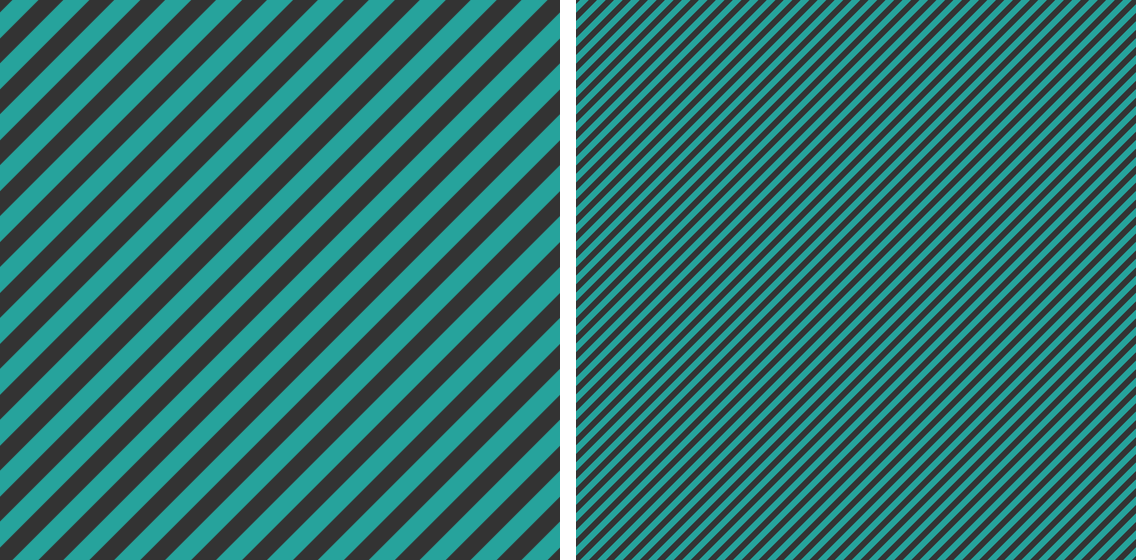
Left: one tile. Right: repeated 3 by 3.
This pattern is drawn by a three.js fragment shader. Its source:

```glsl
#define REPEATS 11.0
#define STRIPE_WIDTH 0.512
#define STRIPE_COLOR vec3(0.150, 0.640, 0.610)
#define GROUND_COLOR vec3(0.200, 0.200, 0.200)

varying vec2 vUv;

// Coverage of a stripe centred in each unit period
float stripe(float phase, float width) {
  float blur = 0.5 * fwidth(phase);
  float edge = abs(fract(phase) - 0.5) - 0.5 * width;
  return 1.0 - smoothstep(-blur, blur, edge);
}

void main() {
  // Whole repeats along both axes keep the diagonal seamless
  float diagonal = (vUv.x - vUv.y) * REPEATS;
  vec3 color = mix(GROUND_COLOR, STRIPE_COLOR, stripe(diagonal, STRIPE_WIDTH));
  gl_FragColor = vec4(color, 1.0);
}
```
